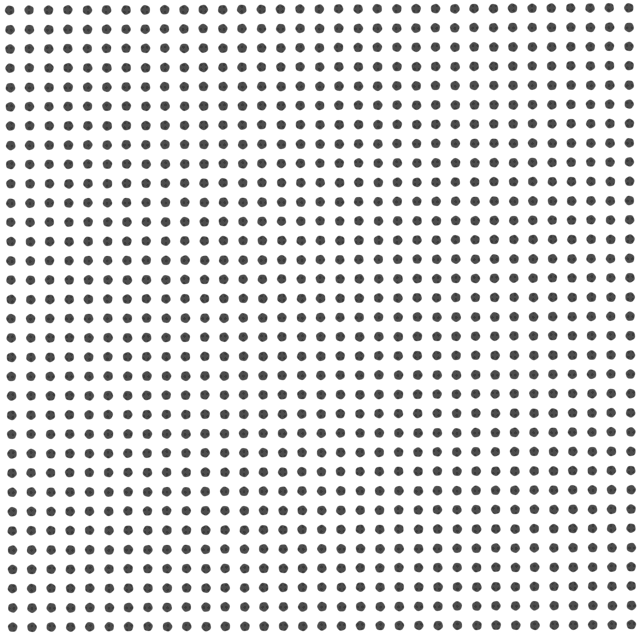
A Shadertoy shader for this pattern:

```glsl
// A grid of 33 by 33 charcoal dots on white, turned a fraction of a degree.
// Each pixel is mapped to its lattice cell, then shaded by distance to the dot;
// layered sines give each dot a slight drift, uneven rim and mottled ink.

// Smooth variation in -1..1, different for every cell.
float cellWave(vec2 cell, float phase) {
    return 0.5 * sin(cell.x * 2.7 + cell.y * 0.31 + phase)
         + 0.5 * sin(cell.y * 2.3 - cell.x * 0.43 + phase * 1.7);
}

void mainImage(out vec4 fragColor, in vec2 fragCoord) {
    vec2 p = fragCoord / iResolution.y;
    float pixel = 1.0 / iResolution.y;

    // Lattice: columns are the steps right and up, in canvas heights
    mat2 lattice = mat2(0.03041, 0.000123, -0.000137, 0.03031);
    vec2 firstDot = vec2(0.0199, 0.0138);
    vec2 cell = round(inverse(lattice) * (p - firstDot));
    vec2 drift = 0.0004 * vec2(cellWave(cell, 0.0), cellWave(cell, 2.4));
    vec2 q = p - firstDot - lattice * cell - drift;

    // Dot with a slightly uneven outline
    float angle = atan(q.y, q.x);
    float radius = 0.0073 + 0.00015 * cellWave(cell, 4.1)
                 + 0.0002 * sin(angle * 5.0 + cell.x + cell.y * 1.9);
    float dist = length(q) - radius;
    float softness = max(0.0013, 0.7 * pixel);
    float ink = 1.0 - smoothstep(-softness, softness, dist);

    // Darker flecks within the ink
    float mottle = sin(q.x * 850.0 + cell.x * 1.7) + sin(q.y * 790.0 + cell.y * 2.1);
    float tone = mix(0.30, 0.23, smoothstep(0.4, 1.0, mottle));

    fragColor = vec4(vec3(mix(1.0, tone, ink)), 1.0);
}
```
